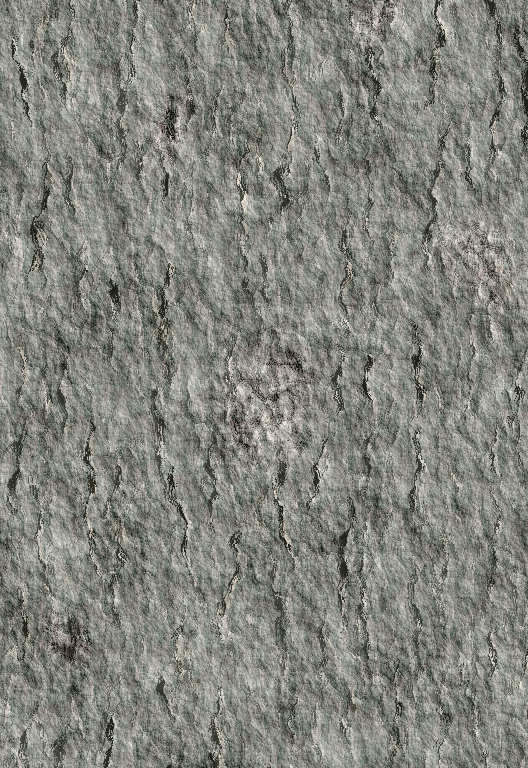
This texture is drawn by a WebGL 1 fragment shader. Its source:

```glsl
precision highp float;

uniform vec2 u_resolution;

// Lengths are in canvas heights, densities in cells per canvas height
const vec2 SPECKLE_DENSITY = vec2(230.0, 200.0);
const vec2 GRAIN_DENSITY = vec2(125.0, 92.0);
const vec2 FLAKE_DENSITY = vec2(66.0, 40.0);
const vec2 BLOTCH_DENSITY = vec2(40.0, 24.0);
const vec2 PLATE_DENSITY = vec2(24.0, 10.0);
const vec2 PATCH_DENSITY = vec2(13.0, 7.0);
const vec2 LUMP_DENSITY = vec2(52.0, 40.0);
const vec2 FISSURE_CELL = vec2(0.066, 0.115);
const vec2 SPLIT_CELL = vec2(0.040, 0.050);
const float FISSURE_HALF_WIDTH = 0.0050;
const float SPLIT_HALF_WIDTH = 0.0030;
const float FISSURE_TILT = 0.35;
const float SPLIT_TILT = 0.9;
const float EDGE_SOFTNESS = 0.0011;
const float RIM_WIDTH = 0.0036;
const float KNOT_RADIUS = 0.088;
const float BASE_TONE = 0.515;
const vec2 LIGHT_DIR = vec2(0.83, 0.56);
const vec3 LICHEN_TINT = vec3(0.0, 0.007, -0.023);
const vec3 WOOD_TINT = vec3(0.050, 0.005, -0.040);
const vec3 ROSE_TINT = vec3(0.050, -0.010, 0.0);

vec2 hash2(vec2 c) {
  vec3 v = fract(c.xyx * vec3(0.1031, 0.1030, 0.0973));
  v += dot(v, v.yzx + 33.33);
  return fract((v.xx + v.yz) * v.zy);
}

// Cellular noise: xy = offset from nearest nucleus, z = F1, w = F2
vec4 cellular(vec2 p) {
  vec2 base = floor(p);
  vec4 best = vec4(0.0, 0.0, 8.0, 8.0);
  for (int j = -1; j <= 1; j++) {
    for (int i = -1; i <= 1; i++) {
      vec2 id = base + vec2(float(i), float(j));
      vec2 offset = p - id - hash2(id);
      float d = length(offset);
      if (d < best.z) best = vec4(offset, d, best.z);
      else best.w = min(best.w, d);
    }
  }
  return best;
}

// Facet shading of a cell, lit from the upper right
float relief(vec4 cell) {
  return dot(cell.xy, LIGHT_DIR);
}

vec2 sineWarp(vec2 p) {
  return vec2(
    sin(p.y * 21.0 + 2.0 * sin(p.x * 17.0)) + 0.5 * sin(p.y * 57.0 - p.x * 31.0),
    sin(p.x * 27.0 + 2.0 * sin(p.y * 13.0)) + 0.5 * sin(p.x * 61.0 + p.y * 37.0));
}

// Scattered, tapering cracks: x = shadow, y = lit right rim
vec2 cracks(vec2 p, vec2 cell, float halfWidth, float tilt, float seed) {
  vec2 base = floor(p / cell);
  vec2 result = vec2(0.0);
  for (int j = -1; j <= 1; j++) {
    for (int i = -1; i <= 1; i++) {
      vec2 id = base + vec2(float(i), float(j));
      vec2 place = hash2(id + seed);
      vec2 form = hash2(id + seed + 57.0);
      vec2 q = p - (id + 0.15 + 0.7 * place) * cell;
      float along = q.y / (cell.y * mix(0.3, 0.85, form.x));
      float taper = 1.0 - along * along;
      q.x += (place.y - 0.5) * tilt * q.y;
      q.x += 0.0035 * sin(q.y * 95.0 + form.y * 40.0);
      q.x += 0.0016 * sin(q.y * 260.0 + place.x * 70.0);
      float swell = 0.65 + 0.35 * sin(q.y * 150.0 + form.x * 50.0);
      float w = halfWidth * taper * swell * mix(0.3, 1.0, form.y);
      float strength = mix(0.65, 1.0, fract(place.x * 13.0));
      float core = 1.0 - smoothstep(w - EDGE_SOFTNESS, w + EDGE_SOFTNESS, abs(q.x));
      float rim = 1.0 - smoothstep(0.0, RIM_WIDTH, abs(q.x - w - RIM_WIDTH));
      rim *= smoothstep(0.0, 0.6, taper);
      result = max(result, strength * vec2(core, rim));
    }
  }
  return result;
}

// Coverage of a few knots, shrinking from the central one
float knots(vec2 p, float aspect) {
  float cover = 0.0;
  for (int i = 0; i < 5; i++) {
    float n = float(i);
    vec2 center = fract(vec2(0.51, 0.48) + n * vec2(0.40, 0.17)) * vec2(aspect, 1.0);
    float radius = KNOT_RADIUS / (1.0 + 0.25 * n);
    float d = length((p - center) * vec2(1.0, 0.75)) / radius;
    cover = max(cover, 1.0 - smoothstep(0.2, 1.0, d));
  }
  return cover;
}

void main() {
  vec2 p = gl_FragCoord.xy / u_resolution.y;
  vec2 drift = sineWarp(p);

  // Nested surface texture, each scale roughened by the finer ones
  vec4 speckle = cellular(p * SPECKLE_DENSITY);
  vec4 grain = cellular((p + 0.0035 * speckle.xy) * GRAIN_DENSITY + 19.0);
  vec2 rough = p + 0.0040 * grain.xy + 0.004 * drift;
  vec4 flake = cellular(rough * FLAKE_DENSITY + 41.0);
  vec2 torn = rough + 0.0050 * flake.xy;
  vec4 blotch = cellular(torn * BLOTCH_DENSITY + 29.0);
  vec4 plate = cellular((torn + 0.006 * blotch.xy) * PLATE_DENSITY + 73.0);
  vec4 patchCell = cellular((torn + 0.012 * blotch.xy) * PATCH_DENSITY + 97.0);

  float coarseness = 0.65 + 0.8 * patchCell.z;
  float tone = BASE_TONE + 0.15 * relief(speckle);
  tone += coarseness * (0.16 * relief(grain) + 0.13 * (0.45 - grain.z));
  tone += coarseness * 0.16 * relief(flake);
  tone += 0.18 * (0.46 - blotch.z) + 0.08 * relief(plate);
  tone += 0.17 * (0.46 - patchCell.z) + 0.014 * (drift.x + drift.y);

  // Knots of broken, uneven lumps
  float knot = knots(p + 0.012 * drift + 0.014 * blotch.xy, u_resolution.x / u_resolution.y);
  vec4 lump = cellular((torn + 0.008 * blotch.xy) * LUMP_DENSITY + 11.0);
  float gap = 1.0 - smoothstep(0.0, 0.22, lump.w - lump.z);
  tone += knot * (0.34 * relief(lump) + 0.32 * (0.50 - lump.z) - 0.16 * gap);

  // Pale chips of exposed wood
  float chip = 1.0 - smoothstep(0.12, 0.36, flake.z);
  chip *= smoothstep(0.25, 0.9, 0.5 * drift.x + 0.8 * knot);
  tone += 0.13 * chip;

  // Long fissures and short splits
  vec2 fissure = cracks(torn, FISSURE_CELL, FISSURE_HALF_WIDTH, FISSURE_TILT, 5.0);
  vec2 split = cracks(torn, SPLIT_CELL, SPLIT_HALF_WIDTH, SPLIT_TILT, 131.0);
  float bark = 1.0 - 0.5 * knot;
  float rim = bark * max(fissure.y, 0.6 * split.y) * smoothstep(-0.4, 0.4, relief(flake));
  float shadow = bark * max(fissure.x, 0.55 * split.x);
  tone += 0.16 * rim * (1.0 - shadow);
  tone = mix(tone, 0.06 + 0.12 * tone, shadow);

  // Muted colour shifts
  vec3 color = vec3(clamp(tone, 0.06, 0.92)) + LICHEN_TINT;
  color += WOOD_TINT * rim * smoothstep(-0.2, 1.2, drift.y);
  color += ROSE_TINT * (0.4 * knot + 0.6 * flake.x + 0.4 * blotch.y) * (1.0 - shadow);
  gl_FragColor = vec4(clamp(color, 0.0, 1.0), 1.0);
}
```
